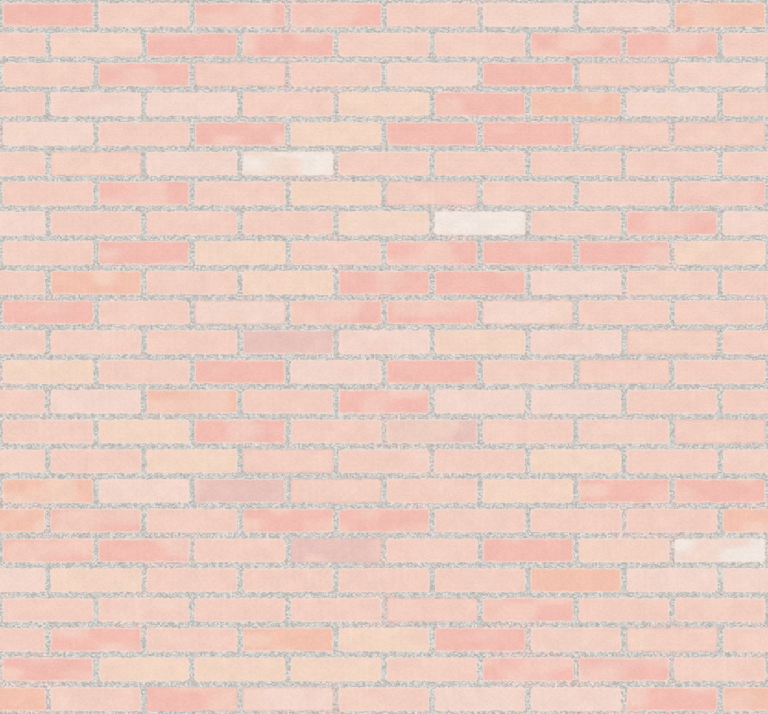
Write a WebGL 1 fragment shader that draws this texture.

```glsl
precision highp float;

uniform vec2 u_resolution;

// Layout: lengths are in brick pitches (one column = 1.0)
const vec2 GRID = vec2(8.0, 24.0);
const vec2 PITCH = vec2(1.0, 0.311);
const vec2 JOINT = vec2(0.056, 0.063);
const float CORNER = 0.035;
const float FRAY = 0.014;
const float RIM_WIDTH = 0.022;

// Surface
const float GRAIN_SCALE = 52.0;
const float MORTAR_GRAIN = 0.15;
const float BRICK_GRAIN = 0.025;
const float FADE_AMOUNT = 0.65;
const float STAIN_AMOUNT = 0.6;

// Colours
const vec3 MORTAR = vec3(0.81, 0.79, 0.77);
const vec3 STAIN = vec3(0.87, 0.78, 0.76);
const vec3 BLUSH = vec3(0.95, 0.81, 0.76);
const vec3 PALE = vec3(0.95, 0.84, 0.80);
const vec3 SALMON = vec3(0.95, 0.745, 0.705);
const vec3 APRICOT = vec3(0.95, 0.765, 0.69);
const vec3 CREAM = vec3(0.95, 0.84, 0.765);
const vec3 CHALK = vec3(0.945, 0.905, 0.875);
const vec3 DUSTY = vec3(0.91, 0.765, 0.74);
const vec3 RIM = vec3(0.95, 0.875, 0.835);

float hash(vec2 p) {
    return fract(sin(dot(p, vec2(127.1, 311.7))) * 43758.5453);
}

float noise(vec2 p) {
    vec2 i = floor(p);
    vec2 f = fract(p);
    f = f * f * (3.0 - 2.0 * f);
    float low = mix(hash(i), hash(i + vec2(1.0, 0.0)), f.x);
    float high = mix(hash(i + vec2(0.0, 1.0)), hash(i + 1.0), f.x);
    return mix(low, high, f.y);
}

float roundedBox(vec2 p, vec2 halfSize, float radius) {
    vec2 q = abs(p) - halfSize + radius;
    return length(max(q, 0.0)) + min(max(q.x, q.y), 0.0) - radius;
}

// Picks a fired tint; most bricks stay blush
vec3 brickTint(float pick) {
    vec3 tint = SALMON;
    tint = mix(tint, APRICOT, step(0.17, pick));
    tint = mix(tint, CREAM, step(0.24, pick));
    tint = mix(tint, PALE, step(0.36, pick));
    tint = mix(tint, DUSTY, step(0.49, pick));
    tint = mix(tint, CHALK, step(0.53, pick));
    return mix(tint, BLUSH, step(0.55, pick));
}

void main() {
    // Running bond: alternate rows shift by half a brick
    vec2 grid = gl_FragCoord.xy / u_resolution * GRID;
    vec2 surface = grid * PITCH;
    float row = floor(grid.y);
    grid.x += 0.5 * (1.0 - mod(row, 2.0));
    vec2 id = vec2(mod(floor(grid.x), GRID.x), row);
    vec2 local = (fract(grid) - 0.5) * PITCH;

    // Frayed brick outline
    float seed = hash(id + 3.7);
    float fray = noise(surface * 28.0) - 0.5 + 0.6 * (noise(surface * 65.0) - 0.5);
    float dist = roundedBox(local, 0.5 * (PITCH - JOINT), CORNER) + FRAY * fray;
    float pixel = GRID.x / u_resolution.x;
    float brickMask = 1.0 - smoothstep(-pixel, pixel, dist);

    // Speckled mortar with blush stains
    float grain = noise(surface * GRAIN_SCALE) - 0.5
                + 0.6 * (hash(floor(surface * GRAIN_SCALE * 1.2)) - 0.5);
    float stain = smoothstep(0.6, 0.85, noise(surface * 2.3 + 17.0));
    vec3 mortar = mix(MORTAR, STAIN, STAIN_AMOUNT * stain) + MORTAR_GRAIN * grain;

    // Brick body with washed-out patches
    vec3 brick = brickTint(hash(id + 11.3));
    vec3 wash = mix(BLUSH, mix(PALE, CREAM, seed), hash(id + 29.1));
    float patches = noise(local * vec2(3.0, 6.0) + seed * 50.0);
    brick = mix(brick, wash, FADE_AMOUNT * smoothstep(0.45, 0.85, patches));
    brick += BRICK_GRAIN * grain + 0.02 * (noise(surface * 9.0) - 0.5);

    // Pale worn rim, dusty on a few bricks
    vec3 rimTint = mix(RIM, DUSTY, step(0.88, seed));
    float rim = smoothstep(-RIM_WIDTH, 0.0, dist);
    brick = mix(brick, rimTint, rim * (0.55 + 0.35 * noise(surface * 12.0)));

    gl_FragColor = vec4(mix(mortar, brick, brickMask), 1.0);
}
```
